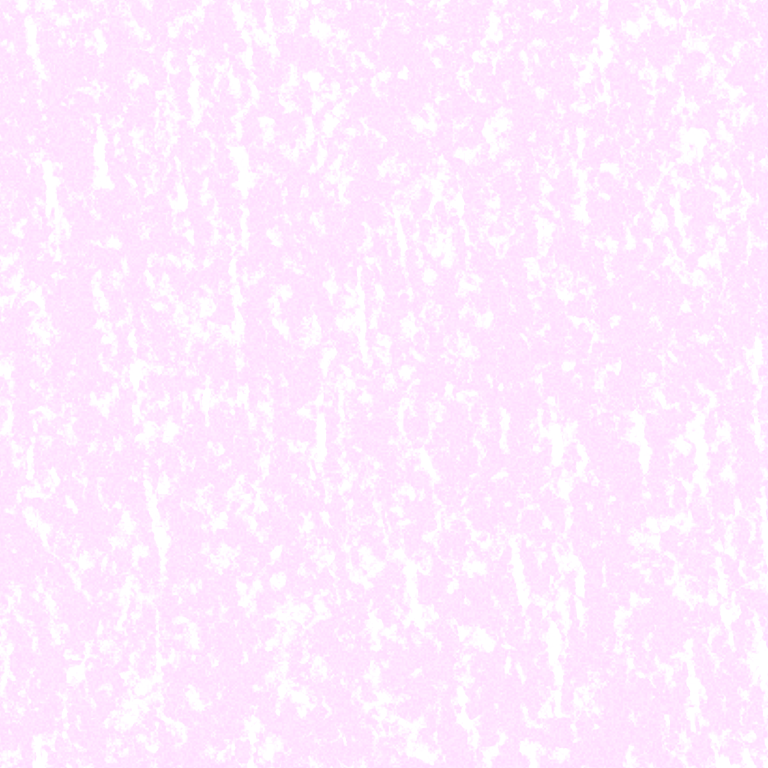
Give the GLSL for this texture, as a Shadertoy shader.

```glsl
// Pale pink plaster with small ragged white flecks and long, slightly leaning streaks.
// Layered value noise forms the flecks, a jittered grid scatters tapered strokes,
// and a fine grain roughens the pink ground and frays the white.

const vec3 PINK  = vec3(1.0, 0.898, 1.0);
const vec3 WHITE = vec3(1.0, 1.005, 1.0);
const float LEAN = 0.07;                  // sideways drift per unit of height
const vec2 STREAK_GRID = vec2(12.0, 5.0);

float hash(vec2 p, float seed) {
    vec3 q = fract(vec3(p.xyx + seed * 17.3) * vec3(0.1031, 0.1030, 0.0973));
    q += dot(q, q.yzx + 33.33);
    return fract((q.x + q.y) * q.z);
}

// Value noise, centred on zero, from -0.5 to 0.5
float noise(vec2 p, float seed) {
    vec2 cell = floor(p);
    vec2 f = fract(p);
    f = f * f * (3.0 - 2.0 * f);
    float low  = mix(hash(cell, seed), hash(cell + vec2(1, 0), seed), f.x);
    float high = mix(hash(cell + vec2(0, 1), seed), hash(cell + vec2(1, 1), seed), f.x);
    return mix(low, high, f.y) - 0.5;
}

// Blotches, gathered in upright columns and broken up by finer veins
float flecks(vec2 p) {
    vec2 warp = vec2(noise(p * 70.0, 1.0), noise(p * 70.0, 2.0));
    vec2 q = p + warp * 0.011;
    float columns = noise(q * vec2(42.0, 7.0), 3.0);
    float blotch  = noise(q * vec2(76.0, 50.0), 4.0);
    float crumbs  = noise(q * vec2(140.0, 110.0), 5.0);
    float veins   = 0.35 - abs(2.0 * noise(q * vec2(130.0, 100.0), 6.0));
    return 0.16 * columns + 0.42 * blotch + 0.34 * crumbs + 0.12 * veins;
}

// One tapered stroke: 1 on its axis, fading to 0 at its edge
float stroke(vec2 d, float halfLength, float halfWidth, float slope) {
    float along = d.y / halfLength;
    float taper = sqrt(max(1.0 - along * along, 0.0));
    float across = abs(d.x + slope * d.y);
    return taper * (1.0 - smoothstep(halfWidth * taper * 0.4, halfWidth * taper + 0.003, across));
}

// Strokes scattered over a jittered grid
float streaks(vec2 p) {
    vec2 home = floor(p * STREAK_GRID);
    float cover = 0.0;
    for (int j = -1; j <= 1; j++) {
        for (int i = -1; i <= 1; i++) {
            vec2 cell = home + vec2(i, j);
            vec2 jitter = vec2(hash(cell, 7.0), hash(cell, 8.0));
            vec2 d = p - (cell + jitter) / STREAK_GRID;
            float halfLength = mix(0.03, 0.13, hash(cell, 9.0));
            float halfWidth = mix(0.003, 0.0075, hash(cell, 10.0));
            float slope = mix(-0.08, 0.12, hash(cell, 11.0));
            float present = step(hash(cell, 12.0), 0.65);
            cover = max(cover, present * stroke(d, halfLength, halfWidth, slope));
        }
    }
    return cover;
}

void mainImage(out vec4 fragColor, in vec2 fragCoord) {
    vec2 uv = fragCoord / iResolution.y;
    vec2 p = uv + vec2(LEAN * uv.y, 0.0);

    // Streaks wander a little and have crumbly edges
    float wander = 0.008 * noise(p * vec2(5.0, 14.0), 13.0);
    float ragged = 0.006 * noise(p * vec2(150.0, 130.0), 14.0);
    float relief = flecks(p) + 0.25 * streaks(p + vec2(wander + ragged, 0.0));

    // Grain also frays the outline of the white
    float grain = noise(uv * 410.0, 15.0);
    float fibre = noise(uv * vec2(250.0, 220.0), 16.0);
    float white = smoothstep(-0.02, 0.25, relief + 0.12 * grain + 0.12 * fibre);

    vec3 color = mix(PINK, WHITE, white);
    color.g += (0.06 * grain + 0.02 * fibre) * (1.0 - 0.65 * white);
    fragColor = vec4(clamp(color, 0.0, 1.0), 1.0);
}
```
